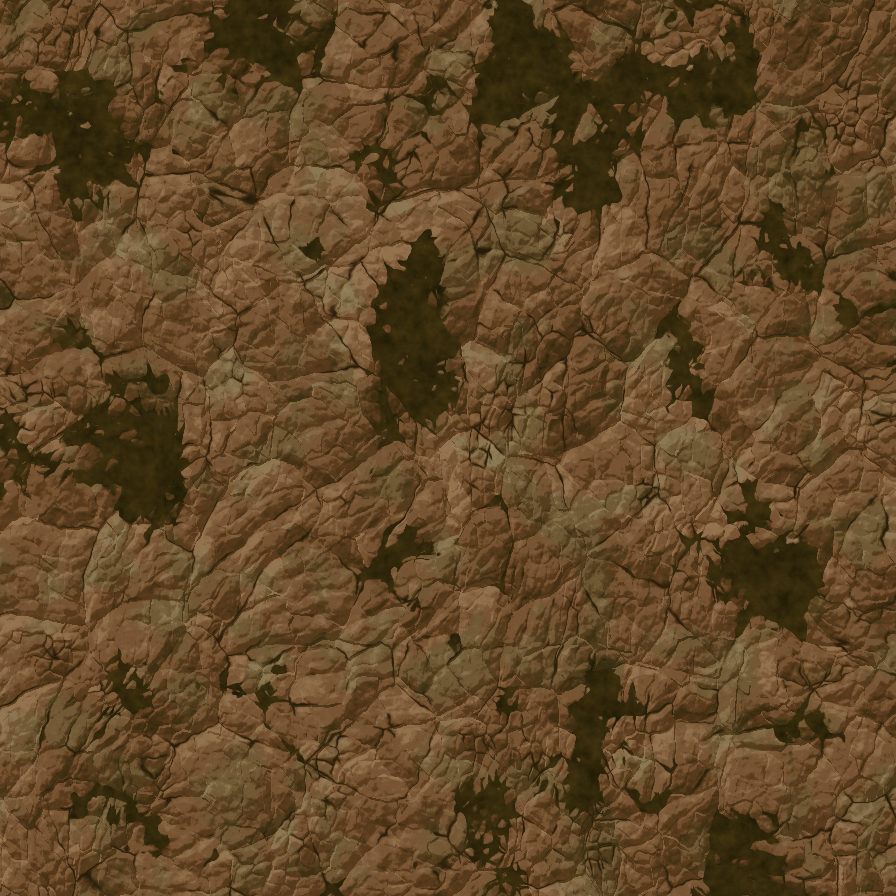
A Shadertoy shader for this texture:

```glsl
// Weathered brown cliff face: ragged broken stone with short cracks and mossy hollows.

vec2 hash2(vec2 p) {
    vec3 q = fract(p.xyx * vec3(.1031, .1030, .0973));
    q += dot(q, q.yzx + 33.33);
    return fract((q.xx + q.yz) * q.zy);
}

float corner(vec2 cell, vec2 offset) {
    return dot(hash2(cell) * 2. - 1., offset);
}

float gradientNoise(vec2 p) {
    vec2 i = floor(p), f = p - i;
    vec2 u = f * f * f * (f * (f * 6. - 15.) + 10.);
    vec2 e = vec2(1, 0);
    return mix(mix(corner(i, f), corner(i + e, f - e), u.x),
               mix(corner(i + e.yx, f - e.yx), corner(i + 1., f - 1.), u.x), u.y);
}

float fbm(vec2 p) {
    float sum = 0., amplitude = 1.;
    for (int i = 0; i < 5; i++) {
        sum += amplitude * gradientNoise(p);
        p = mat2(1.6, 1.2, -1.2, 1.6) * p + 17.3;
        amplitude *= .54;
    }
    return sum;
}

// Voronoi stones: x = gap to the next stone, y = random id, z = tilted face
vec3 stones(vec2 p) {
    vec2 base = floor(p), nearest = vec2(0), id = vec2(0);
    float first = 9., second = 9.;
    for (int y = -1; y <= 1; y++)
    for (int x = -1; x <= 1; x++) {
        vec2 cell = base + vec2(x, y);
        vec2 rnd = hash2(cell + 50.);
        vec2 toSeed = cell + rnd - p;
        float d = length(toSeed);
        if (d < first) {
            second = first;
            first = d;
            nearest = toSeed;
            id = rnd;
        } else second = min(second, d);
    }
    vec2 tilt = fract(id * 37.7) * 2. - 1.;
    return vec3(second - first, fract(id.x * 13.1 + id.y * 7.7), dot(nearest, tilt));
}

// Rock relief: x = height, y = distance to a crack, z = tone of the stone
vec3 cliff(vec2 p) {
    vec2 q = p + .021 * vec2(fbm(p * 9.), fbm(p * 9. + 40.));
    q.x -= .12 * q.y + .1 * gradientNoise(p * 3.);
    vec3 slab = stones(q * vec2(12, 10));
    vec3 block = stones(q * vec2(28, 24) + 11.);
    vec3 chip = stones(q * vec2(62, 54) + 29.);

    // Some areas stay whole, others break up; hollows always break up
    float hollow = max(0., gradientNoise(p * vec2(5.4, 5.) + 7.));
    float broken = smoothstep(-.2, .2, gradientNoise(p * 6. + 3.) + 1.5 * hollow);
    float crumbled = smoothstep(-.1, .3, gradientNoise(p * 10. + 21.));

    // Noise closes the cracks here and there and frays their edges
    float closed = .02 * smoothstep(-.1, .25, gradientNoise(p * 17. + 9.));
    float closedFine = .012 * smoothstep(-.15, .2, gradientNoise(p * 31. + 33.));
    float crack = min(slab.x / 11. + closed * (1. - broken * .6),
                  min(block.x / 26. + .012 * (1. - broken) + closedFine,
                      chip.x / 58. + .009 * (1. - crumbled) + closedFine * .4));
    float rough = fbm(p * 48.);
    crack += .0024 * rough;

    float height = (min(slab.x, .3) + slab.z * .6) / 11.
                 + (min(block.x, .35) + block.z * .7) / 26. * (.3 + .7 * broken)
                 + (min(chip.x, .4) + chip.z * .7) / 58. * (.4 + .6 * crumbled)
                 + .009 * rough;
    float tone = .1 * slab.y + .16 * block.y + .12 * chip.y - .19;
    return vec3(height, crack, tone);
}

vec3 stoneColor(float t) {
    vec3 c = mix(vec3(.13, .10, .03), vec3(.25, .18, .07), smoothstep(0., .2, t));
    c = mix(c, vec3(.35, .23, .11), smoothstep(.2, .4, t));
    c = mix(c, vec3(.47, .33, .20), smoothstep(.4, .56, t));
    c = mix(c, vec3(.58, .45, .31), smoothstep(.6, .82, t));
    return mix(c, vec3(.74, .63, .50), smoothstep(.85, 1.1, t));
}

void mainImage(out vec4 fragColor, in vec2 fragCoord) {
    vec2 p = fragCoord / iResolution.y;
    vec3 rock = cliff(p);

    // Light falls from the upper left
    vec2 toLight = .003 * vec2(-.4, .91);
    float light = (rock.x - cliff(p + toLight).x) / .003;
    light = clamp(light, -1.8, 1.5);

    // Moss gathers in ragged hollows
    float soil = fbm(p * vec2(5.4, 5.) + 7.) + .16 * fbm(p * 24. + 70.);
    float damp = smoothstep(.06, .42, soil);

    float grain = fbm(p * 85.);
    float stain = fbm(p * 5. + 60.);
    float tone = .53 + .1 * light + rock.z + .14 * grain + .13 * stain - .1 * damp;
    tone *= mix(.6, 1., smoothstep(-.001, .005, rock.y));
    vec3 stone = stoneColor(tone);
    stone *= mix(vec3(1), vec3(.94, 1.06, 1.05), smoothstep(-.05, .35, fbm(p * 13. + 80.)));

    float mossTone = .52 + .55 * fbm(p * 28. + 5.) + .45 * grain;
    vec3 moss = mix(vec3(.12, .10, .02), vec3(.27, .21, .065), clamp(mossTone, 0., 1.));
    vec3 ground = mix(vec3(.15, .11, .04), moss, smoothstep(0., .2, damp));

    // Damp ground widens the gaps, leaving the taller stones standing out
    float gap = -.0002 + .019 * damp * max(.2, 1. + 3.5 * rock.z);
    float cover = smoothstep(gap - .0006, gap + .0026, rock.y);
    fragColor = vec4(mix(ground, stone, cover), 1);
}
```
